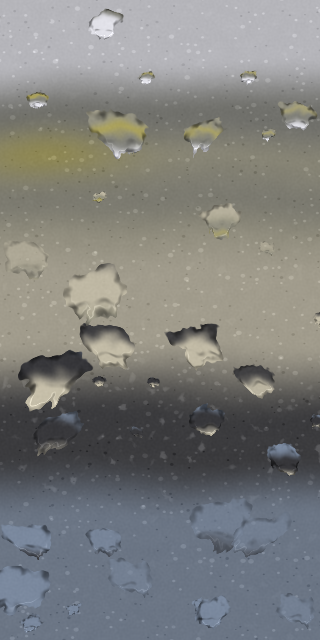
A Shadertoy shader for this texture:

```glsl
// Rain drops on a window in front of a blurred street: soft horizontal bands
// form the view, and each ragged drop shows that same view upside down with
// more contrast. Fine dust, smudges and grain lie on the glass.

const vec3 SKY     = vec3(0.71, 0.71, 0.73);
const vec3 WALL    = vec3(0.44, 0.44, 0.42);
const vec3 OLIVE   = vec3(0.53, 0.52, 0.46);
const vec3 SAND    = vec3(0.63, 0.61, 0.55);
const vec3 ASPHALT = vec3(0.23, 0.23, 0.24);
const vec3 SLATE   = vec3(0.42, 0.46, 0.52);
const vec3 YELLOW  = vec3(0.58, 0.54, 0.22);

vec2 hash2(vec2 p) {
    vec3 q = fract(p.xyx * vec3(0.1031, 0.1030, 0.0973));
    q += dot(q, q.yzx + 33.33);
    return fract((q.xx + q.yz) * q.zy);
}

float cornerSlope(vec2 cell, vec2 offset) {
    return dot(hash2(cell + 71.0) * 2.0 - 1.0, offset);
}

// Gradient noise, roughly -0.7 to 0.7
float noise(vec2 p) {
    vec2 i = floor(p), f = p - i;
    vec2 u = f * f * f * (f * (f * 6.0 - 15.0) + 10.0);
    vec2 e = vec2(1.0, 0.0);
    float low  = mix(cornerSlope(i, f), cornerSlope(i + e, f - e), u.x);
    float high = mix(cornerSlope(i + e.yx, f - e.yx), cornerSlope(i + 1.0, f - 1.0), u.x);
    return mix(low, high, u.y);
}

vec2 noise2(vec2 p) {
    return vec2(noise(p), noise(p + 37.3));
}

// Blurred street seen through the glass
vec3 street(vec2 p) {
    float t = 1.0 - p.y + 0.025 * noise(p * vec2(5.0, 4.0));
    vec3 c = mix(SKY, WALL, smoothstep(0.09, 0.18, t - 0.04 * (0.25 - p.x)));
    c = mix(c, OLIVE, smoothstep(0.18, 0.25, t));
    c = mix(c, WALL, 0.5 * smoothstep(0.07, 0.0, abs(t - 0.31)));
    c = mix(c, SAND, smoothstep(0.32, 0.44, t));
    c = mix(c, ASPHALT, smoothstep(0.53, 0.66, t));
    c = mix(c, SLATE, smoothstep(0.71, 0.81, t));
    vec2 glow = (vec2(p.x, t) - vec2(0.07, 0.245)) / vec2(0.12, 0.035);
    return mix(c, YELLOW, 0.55 * exp(-dot(glow, glow)));
}

// Ragged drop in its own units: wide above, dripping below; negative inside
float dropShape(vec2 q, float tilt, float seed) {
    q.x += tilt * q.y;
    q += 0.5 * noise2(q * 1.3 + seed) + 0.16 * noise2(q * 4.5 + seed);
    q.x *= 1.05 - 0.35 * q.y;
    float drips = 0.55 * noise(vec2(q.x * 2.6, seed)) * smoothstep(0.3, -0.7, q.y);
    return length(q * vec2(0.9, 1.15)) - 0.9 + drips;
}

// Inverted view inside a drop, with a shaded and partly bright rim
vec3 dropColour(vec2 q, vec2 center, float d, float seed) {
    float bend = q.y + 0.3 * q.x * q.x + 0.35 * noise(q * 1.8 + seed);
    vec2 lookup = vec2(0.05 + 0.3 * center.x, center.y - 0.15 * bend);
    vec3 c = (street(lookup) - 0.42) * 1.4 + 0.48;
    float patches = smoothstep(-0.25, 0.3, noise(q * 2.2 + seed + 9.0));
    float rim = smoothstep(-0.28, -0.06, d);
    c *= 1.0 - 0.5 * rim * patches;
    float fold = smoothstep(0.13, 0.0, abs(bend + 0.28));
    c *= 1.0 - 0.35 * fold * patches;
    float glint = smoothstep(0.07, 0.0, abs(d + 0.22)) * smoothstep(0.0, -0.6, q.y);
    return c + 0.16 * glint * (1.0 - patches);
}

// One layer of scattered drops, at most one per cell
vec3 addDrops(vec3 col, vec2 p, float cell, float chance, vec2 sizes, float seed) {
    vec2 home = floor(p / cell);
    float soft = max(0.0013, 0.8 / iResolution.y);
    for (int j = -1; j <= 1; j++)
    for (int i = -1; i <= 1; i++) {
        vec2 id = home + vec2(i, j);
        vec2 pick = hash2(id + seed), trait = hash2(id + seed + 19.0);
        if (pick.x > chance) continue;
        vec2 center = (id + 0.2 + 0.6 * hash2(id + seed + 43.0)) * cell;
        float size = mix(sizes.x, sizes.y, pick.y * pick.y);
        vec2 q = (p - center) / size;
        float dropSeed = 50.0 * trait.x + 7.0 * pick.y;
        float d = dropShape(q, trait.y - 0.5, dropSeed);
        float cover = smoothstep(soft, -soft, d * size);
        float opacity = mix(0.45, 1.0, smoothstep(0.0, 0.35, trait.x));
        col = mix(col, dropColour(q, center, d, dropSeed), cover * opacity);
    }
    return col;
}

// Tiny specks, pale or dark
float dust(vec2 p, float cell, float chance) {
    vec2 id = floor(p / cell);
    vec2 pick = hash2(id + 5.0);
    vec2 q = p - (id + 0.25 + 0.5 * hash2(id + 88.0)) * cell;
    float radius = cell * mix(0.06, 0.17, pick.y);
    float spot = smoothstep(radius + 0.001, radius - 0.001, length(q * vec2(0.8, 1.0)));
    return spot * step(pick.x, chance) * (pick.y > 0.45 ? 1.0 : -1.0);
}

void mainImage(out vec4 fragColor, in vec2 fragCoord) {
    vec2 p = fragCoord / iResolution.y;
    vec3 col = street(p);

    // Dirt shows most in front of the dark road
    float road = smoothstep(0.14, 0.03, abs(p.y - 0.32));
    float smudge = smoothstep(0.22, 0.5, noise(p * 65.0 + 0.2 * noise(p * 200.0)));
    col += 0.10 * smudge * (0.15 + road);
    col += 0.09 * dust(p, 0.012, 0.22) + 0.07 * dust(p + 3.1, 0.021, 0.25);

    // Small drops first, then the large ones
    col = addDrops(col, p, 0.09, 0.22, vec2(0.009, 0.017), 11.0);
    col = addDrops(col, p, 0.125, 0.68, vec2(0.027, 0.056), 3.0);

    col += 0.022 * noise(p * 230.0) + 0.012 * noise(p * 40.0);
    fragColor = vec4(clamp(col, 0.0, 1.0), 1.0);
}
```
